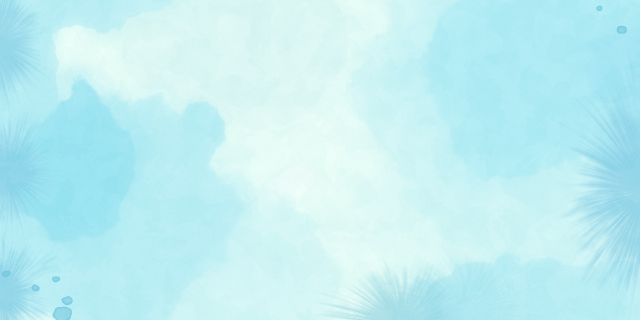
Reproduce this background procedurally as a WebGL 2 fragment shader.

```glsl
#version 300 es
precision highp float;

uniform vec2 u_resolution;
out vec4 fragColor;

vec2 gradientAt(vec2 cell) {
    float h = fract(sin(dot(cell, vec2(127.1, 311.7))) * 43758.55);
    return vec2(cos(6.2832 * h), sin(6.2832 * h));
}

float gradientNoise(vec2 p) {
    vec2 i = floor(p), f = fract(p), e = vec2(0, 1);
    vec2 u = f * f * f * (f * (f * 6.0 - 15.0) + 10.0);
    float low = mix(dot(gradientAt(i), f), dot(gradientAt(i + e.yx), f - e.yx), u.x);
    float high = mix(dot(gradientAt(i + e), f - e), dot(gradientAt(i + 1.0), f - 1.0), u.x);
    return mix(low, high, u.y);
}

float fbm(vec2 p) {
    float sum = 0.0, amplitude = 0.6;
    for (int i = 0; i < 6; i++) {
        sum += amplitude * gradientNoise(p);
        p = mat2(1.6, 1.2, -1.2, 1.6) * p + 7.3;
        amplitude *= 0.52;
    }
    return sum;
}

// Coverage of an elliptical wash: a crisp rim over a soft body
float wash(vec2 p, vec2 center, vec2 radius, float soft) {
    float d = length((p - center) / radius);
    float rim = 1.0 - smoothstep(0.97, 1.03, d);
    return 0.4 * rim + 0.6 * (1.0 - smoothstep(1.0 - soft, 1.0 + soft, d));
}

// Coverage of a stain whose outline frays into radial bristles
float stain(vec2 p, vec2 center, vec2 radius) {
    vec2 v = (p - center) / radius;
    float d = length(v);
    vec2 ray = v / max(d, 0.001);
    float fray = gradientNoise(ray * 16.0 + d * 1.5) + 0.6 * gradientNoise(ray * 37.0 + d * 3.0);
    float body = d + 0.35 * fray + 0.5 * fbm(p * 7.0);
    return 1.0 - smoothstep(0.25, 1.1, body);
}

void main() {
    vec2 p = gl_FragCoord.xy / u_resolution.y;
    p.x *= 2.0 * u_resolution.y / u_resolution.x;
    vec2 q = p + 0.16 * vec2(fbm(p * 3.5 + 3.0), fbm(p * 3.5 + 41.0));

    // Pale ground with a greyer bloom above and a bright heart
    vec3 color = vec3(0.91, 0.99, 0.965);
    color = mix(color, vec3(0.84, 0.96, 0.95), 0.8 * wash(q, vec2(0.76, 0.84), vec2(0.34, 0.24), 0.6));
    color = mix(color, vec3(0.85, 0.97, 0.96), 0.8 * wash(q, vec2(1.42, 0.34), vec2(0.31, 0.28), 0.5));
    color = mix(color, vec3(0.98, 1.0, 0.985), 0.7 * wash(q, vec2(0.92, 0.42), vec2(0.06, 0.05), 0.7));
    color = mix(color, vec3(0.83, 0.97, 0.96), wash(q, vec2(0.98, 0.33), vec2(0.07, 0.05), 0.6));

    // Left washes
    vec3 aqua = vec3(0.72, 0.93, 0.955);
    color = mix(color, vec3(0.82, 0.96, 0.96), wash(q, vec2(0.62, 0.12), vec2(0.46, 0.34), 0.4));
    color = mix(color, aqua, wash(q, vec2(0.17, 1.03), vec2(0.36, 0.12), 0.5));
    color = mix(color, aqua, wash(q, vec2(0.0, 0.75), vec2(0.14, 0.5), 0.5));
    color = mix(color, aqua, wash(q, vec2(0.3, 0.33), vec2(0.44, 0.38), 0.25));
    color = mix(color, aqua, wash(q, vec2(0.63, 0.56), vec2(0.09, 0.12), 0.3));
    color = mix(color, vec3(0.6, 0.89, 0.945), wash(q, vec2(0.23, 0.47), vec2(0.21, 0.24), 0.45));

    // Right washes
    color = mix(color, vec3(0.8, 0.955, 0.96), wash(q, vec2(1.72, 0.72), vec2(0.58, 0.56), 0.35));
    color = mix(color, vec3(0.68, 0.92, 0.955), wash(q, vec2(1.77, 0.78), vec2(0.45, 0.34), 0.4));
    color = mix(color, vec3(0.64, 0.9, 0.95), wash(q, vec2(1.96, 0.79), vec2(0.14, 0.14), 0.4));
    color = mix(color, aqua, wash(q, vec2(1.66, 0.02), vec2(0.4, 0.17), 0.35));
    color = mix(color, aqua, wash(q, vec2(1.57, 0.15), vec2(0.06, 0.09), 0.3));

    // Frayed stains along the borders
    vec3 deep = vec3(0.53, 0.81, 0.9);
    color = mix(color, deep, 0.8 * stain(p, vec2(2.02, 0.4), vec2(0.25, 0.36)));
    color = mix(color, deep, 0.7 * stain(p, vec2(-0.02, 0.86), vec2(0.15, 0.22)));
    color = mix(color, deep, 0.75 * stain(p, vec2(0.02, 0.45), vec2(0.15, 0.18)));
    color = mix(color, deep, 0.75 * stain(p, vec2(0.0, 0.08), vec2(0.16, 0.18)));
    color = mix(color, vec3(0.62, 0.85, 0.89), 0.8 * stain(p, vec2(1.25, -0.02), vec2(0.24, 0.18)));
    color = mix(color, vec3(0.62, 0.87, 0.92), 0.5 * stain(p, vec2(1.45, 0.03), vec2(0.24, 0.15)));

    // Splashed drops, darker at the rim: center and radius
    vec3 drops[7] = vec3[7](vec3(0.195, 0.018, 0.026), vec3(0.211, 0.06, 0.015),
        vec3(0.11, 0.1, 0.012), vec3(0.173, 0.128, 0.01), vec3(0.02, 0.145, 0.01),
        vec3(1.943, 0.906, 0.014), vec3(1.872, 0.975, 0.007));
    for (int i = 0; i < 7; i++) {
        vec2 offset = (p - drops[i].xy) * vec2(0.85, 1.1);
        float d = length(offset) + 0.006 * gradientNoise(p * 45.0) - drops[i].z;
        float inside = 1.0 - smoothstep(-0.002, 0.002, d);
        float rim = smoothstep(-0.008, 0.0, d);
        color = mix(color, vec3(0.43, 0.77, 0.87), inside * (0.55 + 0.3 * rim));
    }

    // Mottled pigment and paper grain
    float mottle = smoothstep(-0.03, 0.03, fbm(q * 8.0 + 17.0)) - 0.5;
    color += vec3(0.018, 0.007, 0.005) * mottle;
    color += vec3(0.035, 0.014, 0.01) * fbm(p * 12.0 + 29.0);
    color += 0.008 * gradientNoise(p * 110.0);
    fragColor = vec4(clamp(color, 0.0, 1.0), 1.0);
}
```
